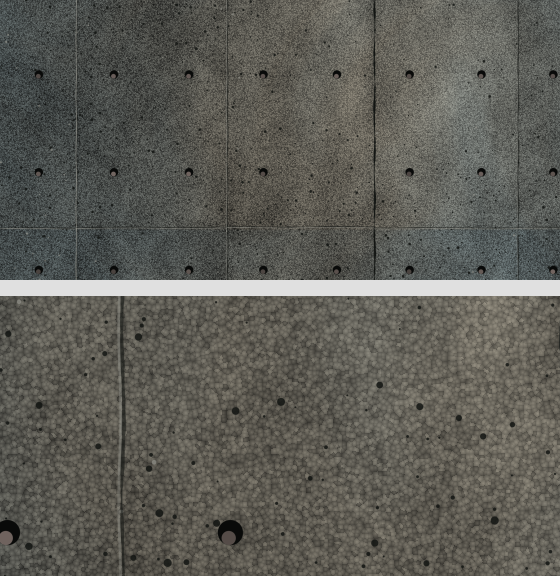
Top: the whole. Bottom: its middle third, enlarged.
Write a Shadertoy shader that draws this texture.

```glsl
// Cast concrete wall: tall panels split by worn seams, one level joint and a grid of tie holes.
// Broad stains are layered warped sines; grain, pores and chips come from cellular noise.
// Lengths are in canvas heights, so x runs from 0 to 2 and y from 0 to 1.

const float SEAM_FIRST = 0.273;   // x of seam 0
const float SEAM_PITCH = 0.525;
const float SEAM_BULGE = 0.0135;  // uneven spacing of the panels
const vec4  SEAM_LIGHT = vec4(0.85, 0.55, 0.10, 0.35);  // pale ridge, per seam
const vec4  SEAM_DARK  = vec4(0.35, 0.60, 1.00, 0.60);  // open gap, per seam
const float JOINT_Y    = 0.185;
const float HOLE_FIRST = 0.036;   // y of the lowest hole row
const float HOLE_PITCH = 0.349;
const float HOLE_RADIUS = 0.0150;
const vec2  HOLE_MISSING = vec2(3.0, 1.0);  // column and row left solid
const float GRAIN_SCALE = 190.0;
const float BASE_TONE = 0.328;
const vec3 COOL  = vec3(0.93, 1.03, 1.04);
const vec3 WARM  = vec3(1.06, 1.02, 0.92);
const vec3 GAP   = vec3(0.07, 0.08, 0.07);
const vec3 RIDGE = vec3(0.58, 0.58, 0.55);
const vec3 PLUG  = vec3(0.46, 0.41, 0.39);
const mat2 TURN  = mat2(0.8, 0.6, -0.6, 0.8);

vec2 hash2(vec2 p) {
    vec3 q = fract(p.xyx * vec3(0.1031, 0.1030, 0.0973));
    q += dot(q, q.yzx + 33.33);
    return fract((q.xx + q.yz) * q.zy);
}

// x: distance to the nearest feature point, yz: two random values of its cell
vec3 cellular(vec2 p) {
    vec2 base = floor(p);
    vec3 best = vec3(9.0);
    for (int j = -1; j <= 1; j++)
    for (int i = -1; i <= 1; i++) {
        vec2 cell = base + vec2(i, j);
        float d = length(cell + hash2(cell) - p);
        if (d < best.x) best = vec3(d, hash2(cell + 71.0));
    }
    return best;
}

// Layered warped sines, roughly -1 to 1
float stain(vec2 p) {
    float sum = 0.0, amp = 0.6;
    for (int i = 0; i < 5; i++) {
        p += 0.7 * sin(p.yx * 1.3 + float(i) * 2.1);
        sum += amp * sin(p.x) * cos(p.y);
        p = 1.8 * (TURN * p);
        amp *= 0.62;
    }
    return sum;
}

// Smooth coverage of everything nearer than r
float fill(float d, float r) {
    float aa = 0.7 / iResolution.y;
    return 1.0 - smoothstep(r - aa, r + aa, d);
}

// Scattered round spots; share is the fraction of cells that hold one
float spots(vec2 p, float scale, float share, float size) {
    vec3 c = cellular(p * scale);
    return fill(c.x / scale, size * mix(0.4, 1.0, c.z)) * step(c.y, share);
}

float seamX(float k) {
    return SEAM_FIRST + SEAM_PITCH * k + SEAM_BULGE * sin(k * 1.0472);
}

void mainImage(out vec4 fragColor, in vec2 fragCoord) {
    vec2 p = fragCoord / iResolution.y;

    // Panel and nearest seam
    float panel = floor((p.x - SEAM_FIRST) / SEAM_PITCH);
    if (p.x < seamX(panel)) panel -= 1.0;
    float left = seamX(panel), right = seamX(panel + 1.0);
    bool nearLeft = p.x - left < right - p.x;
    float seam = nearLeft ? panel : panel + 1.0;
    float side = nearLeft ? p.x - left : p.x - right;
    int style = int(clamp(seam, 0.0, 3.0));

    // Stained concrete, lighter right of centre, cooler near the borders
    float blotch = stain(p * 2.5 + 1.0);
    float below = 1.0 - smoothstep(JOINT_Y - 0.01, JOINT_Y, p.y);
    float tone = BASE_TONE + 0.05 * cos((p.x - 1.45) * 1.8) - 0.015 * below;
    tone += 0.03 * (hash2(vec2(panel, 5.0)).x - 0.5);
    tone += 0.045 * blotch + 0.035 * stain(p * vec2(14.0, 2.5) + 7.0);
    tone += 0.035 * stain(p * 15.0 + 3.0);
    float grime = 0.5 + 0.5 * stain(p * vec2(9.0, 6.0) + 11.0);
    tone -= 0.10 * SEAM_DARK[style] * grime * exp(-abs(side) / 0.03);
    tone -= 0.04 * grime * exp(-abs(p.y - JOINT_Y) / 0.02);
    vec3 grain = cellular(p * GRAIN_SCALE);
    tone += 0.13 * (grain.y - 0.5) + 0.16 * (0.45 - grain.x);
    float warmth = 0.5 + 0.4 * stain(p * 2.0 + 5.0) + 0.3 * cos(2.4 * (p.x - 1.1)) - 0.3 * below;
    vec3 color = tone * mix(COOL, WARM, clamp(warmth, 0.0, 1.0));

    // Pores gather in the darker blotches, pale chips toward the left
    float crowd = clamp(0.6 - 0.7 * blotch, 0.1, 1.2);
    float pores = max(spots(p, 26.0, 0.28 * crowd, 0.0050), spots(p + 4.0, 60.0, 0.14 * crowd, 0.0026));
    color = mix(color, GAP, 0.85 * pores);
    float chipShare = 0.015 + 0.13 * (1.0 - smoothstep(0.0, 0.7, p.x));
    color = mix(color, RIDGE, 0.7 * spots(p + 9.0, 24.0, chipShare, 0.0038));

    // Vertical seams: ragged gap beside a pale ridge
    float ragged = clamp(0.5 + 0.8 * stain(vec2(p.y * 38.0, seam * 5.0)), 0.0, 1.0);
    float wander = side + 0.0012 * sin(p.y * 31.0 + seam);
    float gap = fill(abs(wander - 0.003), 0.0008 + 0.0035 * ragged * SEAM_DARK[style]);
    color = mix(color, GAP, gap * SEAM_DARK[style]);
    color = mix(color, RIDGE, fill(abs(wander + 0.0005), 0.0016) * SEAM_LIGHT[style] * (0.6 + 0.4 * ragged));

    // Level joint, broken along its length, and a faint scratch above it
    float rise = p.y - JOINT_Y - 0.002 * sin(panel * 2.0) - 0.001 * sin(p.x * 17.0);
    float broken = clamp(0.5 + 0.8 * stain(vec2(p.x * 24.0, 2.0)), 0.0, 1.0);
    color = mix(color, GAP, fill(abs(rise - 0.003), 0.0018) * (0.25 + 0.5 * broken));
    color = mix(color, RIDGE, fill(abs(rise), 0.0014) * (0.65 - 0.35 * broken));
    float scratch = fill(abs(p.y - 0.557 + 0.002 * sin(p.x * 20.0)), 0.0010) * fill(abs(p.x - 0.575), 0.115);
    color = mix(color, RIDGE, 0.3 * scratch * broken);

    // Tie holes at the quarter points of each panel, lit on the lower left
    float halfIndex = floor(2.0 * (p.x - left) / (right - left));
    float row = floor((p.y - HOLE_FIRST) / HOLE_PITCH + 0.5);
    vec2 id = vec2(2.0 * panel + halfIndex, row);
    vec2 center = vec2(mix(left, right, 0.25 + 0.5 * halfIndex), HOLE_FIRST + HOLE_PITCH * row);
    vec2 q = p - center;
    float present = id == HOLE_MISSING ? 0.0 : 1.0;
    color *= 1.0 - 0.2 * present * exp(-length(q) / 0.015);
    float hole = present * fill(length(q), HOLE_RADIUS);
    float lit = fill(length(q - vec2(-0.002, -0.0065)), 0.0085) * (0.6 + 0.4 * hash2(id).x);
    color = mix(color, mix(GAP * 0.5, PLUG, lit), hole);

    fragColor = vec4(clamp(color, 0.0, 1.0), 1.0);
}
```
